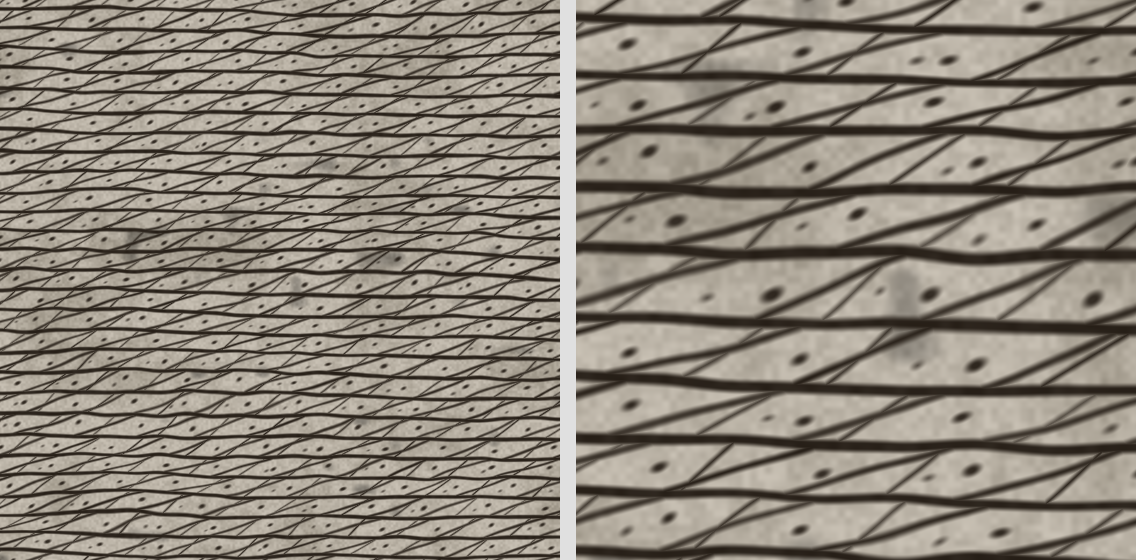
Left, the full canvas; right, a detail of the centre.
Reproduce this pattern procedurally as a WebGL 2 fragment shader.

```glsl
#version 300 es
precision highp float;

#define ROWS 27.8
#define COLS 10.0
#define TILT 0.012
#define ROW_SHIFT 0.2
#define RULE_HALF 0.0032
#define DIAGONAL_HALF 0.0021
#define HAIR_HALF 0.0012
#define SOFTNESS 0.0022
#define WOBBLE 0.42
#define JITTER 0.32
#define GRAIN 0.09

uniform vec2 u_resolution;
out vec4 fragColor;

const vec3 INK = vec3(0.165, 0.135, 0.105);
const vec3 PAPER_DARK = vec3(0.64, 0.61, 0.555);
const vec3 PAPER_LIGHT = vec3(0.745, 0.715, 0.665);

float hash(vec2 p) {
  vec3 q = fract(p.xyx * 0.1031);
  q += dot(q, q.yzx + 33.33);
  return fract((q.x + q.y) * q.z);
}

float noise(vec2 p) {
  vec2 i = floor(p), f = fract(p);
  f = f * f * (3.0 - 2.0 * f);
  float low = mix(hash(i), hash(i + vec2(1, 0)), f.x);
  float high = mix(hash(i + vec2(0, 1)), hash(i + vec2(1, 1)), f.x);
  return mix(low, high, f.y);
}

// Signed random offset, different for each cell and each salt
float vary(vec2 cell, float salt) {
  return hash(cell + salt * 17.3 + 50.0) - 0.5;
}

float stroke(float dist, float halfWidth) {
  float soft = max(SOFTNESS, 0.7 / min(u_resolution.x, u_resolution.y));
  return 1.0 - smoothstep(halfWidth - soft, halfWidth + soft, dist);
}

// Distance to a slightly bowed line from the lower to the upper rule
float slantDistance(vec2 p, float foot, float head, float bow) {
  float span = head - foot;
  float lineX = foot + span * p.y + bow * p.y * (1.0 - p.y);
  float run = (span + bow * (1.0 - 2.0 * p.y)) * ROWS / COLS;
  return abs(p.x - lineX) / COLS * inversesqrt(1.0 + run * run);
}

// Ink of one repeat: long diagonal, steeper hairline and dots
float motif(vec2 p, vec2 cell, float weight) {
  float foot = vary(cell, 1.0) * JITTER;
  float head = 1.05 + vary(cell, 2.0) * JITTER;
  float bow = vary(cell, 3.0) * 0.5;
  float ink = stroke(slantDistance(p, foot, head, bow), DIAGONAL_HALF * weight);
  ink *= 0.92 + 0.16 * vary(cell, 4.0);

  float hairFoot = 0.36 + vary(cell, 5.0) * JITTER;
  float hairHead = hairFoot + 0.46 + vary(cell, 6.0) * 0.2;
  float hair = stroke(slantDistance(p, hairFoot, hairHead, 0.0), HAIR_HALF * weight);
  ink = max(ink, hair * (0.95 + 0.4 * vary(cell, 7.0)));

  for (int n = 0; n < 2; n++) {
    float k = float(n);
    float shown = step(0.45 * k, hash(cell + 91.0 * k + 7.0));
    vec2 center = vec2(1.06 - 0.25 * k, 0.51 - 0.14 * k);
    center += vec2(vary(cell, 8.0 + k), vary(cell, 10.0 + k)) * vec2(0.16, 0.2);
    vec2 offset = (p - center) / vec2(COLS, ROWS);
    offset.y -= offset.x * 0.35;
    float size = 0.0028 - 0.0011 * k + 0.001 * vary(cell, 12.0 + k);
    float dotInk = stroke(length(offset * vec2(0.6, 1.0)), size);
    ink = max(ink, dotInk * shown * (0.95 - 0.25 * k));
  }
  return ink;
}

void main() {
  vec2 uv = gl_FragCoord.xy / u_resolution;

  // Hand-drawn bands, sagging and tilted
  float band = (uv.y + TILT * uv.x) * ROWS + 0.6;
  band += (noise(uv * vec2(5.0, 9.0)) - 0.5) * WOBBLE;
  band += (noise(uv * vec2(21.0, 27.0) + 40.0) - 0.5) * 0.16;
  float row = floor(band);
  float v = band - row;
  float weight = 0.82 + 0.36 * noise(uv * vec2(14.0, 30.0) + 9.0);

  // Rules between the bands
  float ink = stroke(min(v, 1.0 - v) / ROWS, RULE_HALF * weight);

  // Repeats along the band
  float u = uv.x * COLS + row * ROW_SHIFT + vary(vec2(row, 3.0), 0.0) * 0.4;
  u += (noise(vec2(uv.x * 4.0, row * 1.7)) - 0.5) * 0.35;
  for (int k = -2; k <= 1; k++) {
    float id = floor(u) + float(k);
    ink = max(ink, motif(vec2(u - id, v), vec2(id, row), weight));
  }

  // Paper mottling, fine grain and a few smudges
  float mottle = 0.6 * noise(uv * 9.0) + 0.4 * noise(uv * 60.0);
  vec3 color = mix(PAPER_DARK, PAPER_LIGHT, smoothstep(0.1, 0.7, mottle));
  color += (noise(uv * 230.0) - 0.5) * GRAIN;
  float smudge = smoothstep(0.84, 1.0, noise(uv * vec2(17.0, 24.0) + 71.0));
  color *= 1.0 - 0.3 * smudge;
  color = mix(color, INK + (noise(uv * 150.0) - 0.5) * 0.04, clamp(ink, 0.0, 1.0));
  fragColor = vec4(color, 1.0);
}
```
